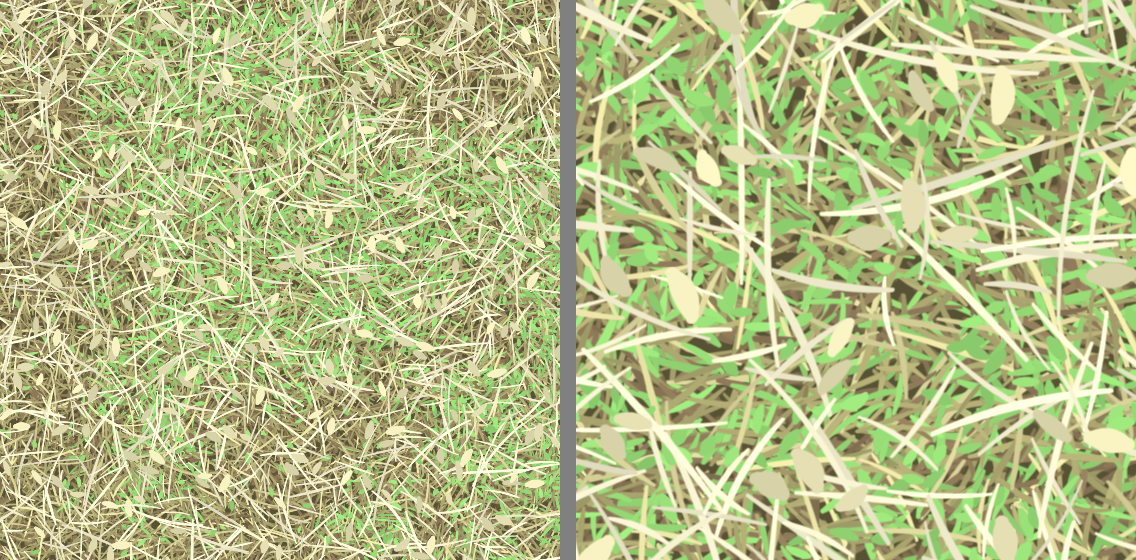
Left: the whole. Right: its middle third, enlarged.
Write a three.js fragment shader that draws this texture.

```glsl
varying vec2 vUv;

const vec3 SOIL  = vec3(0.34, 0.32, 0.20);
const vec3 BROWN = vec3(0.56, 0.48, 0.35);
const vec3 KHAKI = vec3(0.69, 0.67, 0.45);
const vec3 GREEN = vec3(0.60, 0.88, 0.47);
const vec3 STRAW = vec3(0.92, 0.89, 0.65);
const vec3 CREAM = vec3(1.00, 0.98, 0.85);

const float PI = 3.14159;
const float SOFTNESS = 0.0009;

float hash(vec2 p) {
  return fract(sin(dot(p, vec2(127.1, 311.7))) * 43758.5453);
}

float noise(vec2 p) {
  vec2 cell = floor(p);
  vec2 f = fract(p);
  f = f * f * (3.0 - 2.0 * f);
  float low = mix(hash(cell), hash(cell + vec2(1.0, 0.0)), f.x);
  float high = mix(hash(cell + vec2(0.0, 1.0)), hash(cell + 1.0), f.x);
  return mix(low, high, f.y);
}

// Clumps of living grass: broad patches broken by smaller ones
float growth(vec2 p) {
  float field = 0.6 * noise(p * 5.0 + 3.7) + 0.4 * noise(p * 17.0);
  return smoothstep(0.3, 0.7, field);
}

// Signed distance to a tapered, slightly bent blade; size = half length, half width
float bladeDistance(vec2 p, float angle, vec2 size, float bend) {
  float c = cos(angle);
  float s = sin(angle);
  vec2 q = vec2(c * p.x + s * p.y, c * p.y - s * p.x);
  q.y += bend * q.x * q.x / size.x;
  float along = min(abs(q.x) / size.x, 1.0);
  float beyond = max(abs(q.x) - size.x, 0.0);
  return length(vec2(beyond, q.y)) - size.y * (1.0 - 0.45 * along * along);
}

// Paints one jittered grid of blades over the colour below
vec3 blades(vec3 under, vec2 p, vec3 tint, vec2 size, float density, float patchy, float seed) {
  float cells = 0.95 / size.x;
  vec2 home = floor(p * cells);
  vec3 colour = under;
  for (int y = -1; y <= 1; y++) {
    for (int x = -1; x <= 1; x++) {
      vec2 id = home + vec2(float(x), float(y));
      vec2 key = id + seed * 17.3;
      vec2 jitter = vec2(hash(key), hash(key + 41.7));
      vec2 centre = (id + jitter) / cells;
      float pick = hash(key + 73.1);
      float chance = density * mix(1.0, growth(centre), patchy);

      // Neighbours lean roughly together, with a wide spread
      float lean = 2.0 * PI * noise(centre * 6.0 + 9.2);
      float angle = lean + (hash(key + 12.9) - 0.5) * 2.6;
      vec2 bladeSize = size * vec2(mix(0.5, 1.0, hash(key + 5.3)),
                                   mix(0.7, 1.25, hash(key + 88.4)));
      float bend = (hash(key + 29.6) - 0.5) * 0.25;
      float d = bladeDistance(p - centre, angle, bladeSize, bend);
      float cover = 1.0 - smoothstep(-SOFTNESS, SOFTNESS, d);
      vec3 shade = tint * mix(0.88, 1.08, hash(key + 61.8));
      colour = mix(colour, shade, cover * step(pick, chance));
    }
  }
  return colour;
}

void main() {
  vec2 p = vUv;

  // Dark soil with brown crumbs
  float crumbs = 0.6 * noise(p * 170.0) + 0.4 * noise(p * 45.0);
  vec3 colour = mix(SOIL, BROWN, smoothstep(0.5, 0.72, crumbs));

  // Tangled undergrowth, built up from dead thatch to straw
  for (int i = 0; i < 2; i++) {
    float seed = float(i) * 7.0;
    colour = blades(colour, p, BROWN, vec2(0.022, 0.0021), 0.95, 0.0, seed + 1.0);
    colour = blades(colour, p, KHAKI, vec2(0.026, 0.0019), 1.0, 0.0, seed + 2.0);
    colour = blades(colour, p, GREEN, vec2(0.019, 0.0023), 1.0, 1.0, seed + 3.0);
    colour = blades(colour, p, KHAKI, vec2(0.024, 0.0018), 1.0, 0.0, seed + 4.0);
    colour = blades(colour, p, STRAW, vec2(0.040, 0.0018), 1.0, 0.0, seed + 5.0);
  }

  // Small broad green leaves in the clumps
  colour = blades(colour, p, GREEN, vec2(0.008, 0.0036), 0.12, 1.0, 21.0);

  // Long bleached stalks on top
  for (int i = 0; i < 2; i++) {
    float seed = 30.0 + float(i);
    colour = blades(colour, p, CREAM, vec2(0.072, 0.0021), 0.95, 0.0, seed);
    colour = blades(colour, p, CREAM, vec2(0.036, 0.0017), 0.45, 0.0, seed + 5.0);
  }

  // A few fallen dry leaves
  colour = blades(colour, p, mix(STRAW, CREAM, 0.5), vec2(0.015, 0.0065), 0.012, 0.0, 50.0);

  gl_FragColor = vec4(min(colour, 1.0), 1.0);
}
```
